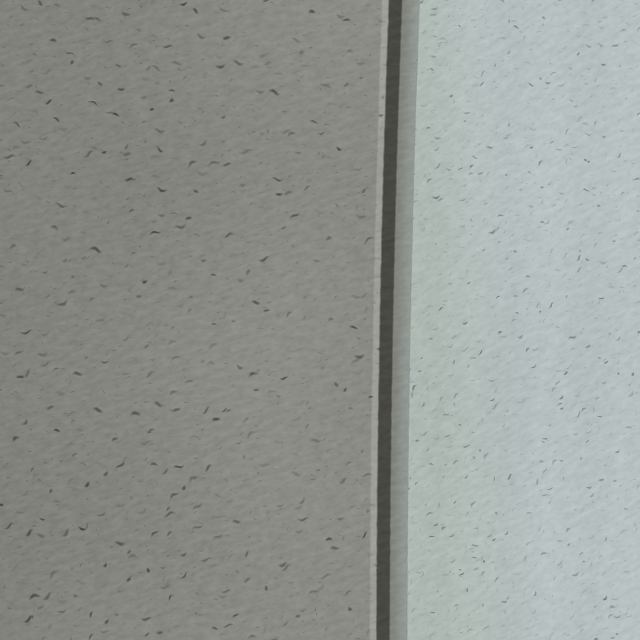
Write a WebGL 1 fragment shader that draws this texture.

```glsl
precision highp float;
// Two speckled plaster panels, grey and pale, meeting at a slightly bowed dark groove.
// The groove is a set of bands measured from a curve; the plaster is gradient
// noise stretched along a slanting grain, with hashed flecks scattered in cells.

#define GROOVE_WIDTH 0.0205
#define LEDGE_END 0.0475
#define LIP_WIDTH 0.0105
#define EDGE_SOFTNESS 0.0018
#define EDGE_WOBBLE 0.0008
#define GRAIN_AMOUNT 0.034
#define FLECK_DEPTH 0.23
#define GREY_FLECK_CELLS 34.0
#define PALE_FLECK_CELLS 48.0

uniform vec2 u_resolution;

float hash(vec2 p) {
  vec3 q = fract(vec3(p.xyx) * 0.1031);
  q += dot(q, q.yzx + 33.33);
  return fract((q.x + q.y) * q.z);
}

vec2 gradientAt(vec2 cell) {
  float angle = 6.2832 * hash(cell);
  return vec2(cos(angle), sin(angle));
}

float gradientNoise(vec2 p) {
  vec2 i = floor(p);
  vec2 f = p - i;
  vec2 w = f * f * f * (f * (f * 6.0 - 15.0) + 10.0);
  vec2 e = vec2(1.0, 0.0);
  float low = mix(dot(gradientAt(i), f), dot(gradientAt(i + e.xy), f - e.xy), w.x);
  float high = mix(dot(gradientAt(i + e.yx), f - e.yx),
                   dot(gradientAt(i + e.xx), f - e.xx), w.x);
  return mix(low, high, w.y);
}

// Coordinates along and across a direction
vec2 alongGrain(vec2 p, float angle) {
  float c = cos(angle);
  float s = sin(angle);
  return vec2(c * p.x + s * p.y, c * p.y - s * p.x);
}

// Small slanted dashes, mostly faint with a few dark ones
float flecks(vec2 p, float cells, float slant, float seed) {
  vec2 g = p * cells;
  vec2 home = floor(g);
  float cover = 0.0;
  for (int y = -1; y <= 1; y++) {
    for (int x = -1; x <= 1; x++) {
      vec2 cell = home + vec2(float(x), float(y));
      vec2 key = cell + seed;
      vec2 centre = cell + vec2(hash(key + 11.3), hash(key + 47.9));
      float angle = slant + 1.1 * (hash(key + 71.7) - 0.5);
      vec2 q = alongGrain(g - centre, angle);
      q.y += 0.06 * sin(q.x * 9.0 + 6.0 * centre.x);
      vec2 size = vec2(mix(0.12, 0.38, hash(key + 5.1)), mix(0.07, 0.13, hash(key + 29.2)));
      float strength = hash(key + 93.4);
      strength = 0.08 + 0.92 * strength * strength * strength;
      float shape = 1.0 - smoothstep(0.25, 1.15, length(q / size));
      cover = max(cover, shape * strength);
    }
  }
  return cover;
}

// Fine mottle stretched along the grain
float grain(vec2 p, float slant) {
  vec2 q = alongGrain(p, slant);
  return gradientNoise(q * vec2(42.0, 115.0)) + 0.7 * gradientNoise(q * vec2(110.0, 210.0) + 37.0);
}

float step01(float edge, float x) {
  float soft = max(EDGE_SOFTNESS, 0.75 / u_resolution.x);
  return smoothstep(edge - soft, edge + soft, x);
}

void main() {
  vec2 p = gl_FragCoord.xy / u_resolution;

  // Signed distance to the left wall of the groove
  float seam = 0.5885 + 0.0015 * p.y + 0.018 * p.y * p.y;
  float d = p.x - seam + EDGE_WOBBLE * gradientNoise(vec2(p.x * 8.0, p.y * 75.0));
  float pale = step01(LEDGE_END, d);

  // Broad shading of both panels
  float cloud = gradientNoise(p * 3.5 + 8.0);
  vec3 grey = mix(vec3(0.508, 0.508, 0.486), vec3(0.543, 0.545, 0.522),
                  smoothstep(0.0, 0.5, p.x + 0.12 * (0.5 - p.y)));
  grey += 0.018 * cloud;
  vec3 white = mix(vec3(0.685, 0.728, 0.705), vec3(0.712, 0.752, 0.757),
                   smoothstep(0.64, 0.86, p.x + 0.08 * (p.y - 0.5)));
  white += 0.012 * cloud + 0.006 * sin(p.x * 52.0 + 1.0);

  // Grain and flecks, turning gently with height
  float slant = mix(mix(0.5, -0.08, p.y), mix(0.7, 0.25, p.y), pale);
  float marks = mix(flecks(p, GREY_FLECK_CELLS, slant, 3.0),
                    flecks(p, PALE_FLECK_CELLS, slant, 140.0), pale);
  float fine = flecks(p, 71.0, slant, 260.0);
  float texture = GRAIN_AMOUNT * grain(p, mix(0.28, 0.5, pale));
  vec3 plaster = mix(grey, white, pale) + texture;
  plaster -= FLECK_DEPTH * (marks + 0.4 * fine) * vec3(1.0, 0.98, 0.96);

  // Bright lip, dark groove and shaded ledge
  float lip = step01(-LIP_WIDTH, d) * (1.0 - step01(-0.001, d));
  float groove = step01(0.0, d) * (1.0 - step01(GROOVE_WIDTH, d));
  float ledge = step01(GROOVE_WIDTH, d) * (1.0 - pale);
  vec3 ledgeColour = mix(vec3(0.50, 0.51, 0.48), vec3(0.57, 0.60, 0.58),
                         smoothstep(GROOVE_WIDTH, LEDGE_END, d));
  vec3 colour = plaster + 0.075 * lip;
  colour = mix(colour, ledgeColour + texture, ledge);
  colour = mix(colour, vec3(0.285, 0.285, 0.262) + 0.8 * texture, groove);
  gl_FragColor = vec4(clamp(colour, 0.0, 1.0), 1.0);
}
```
